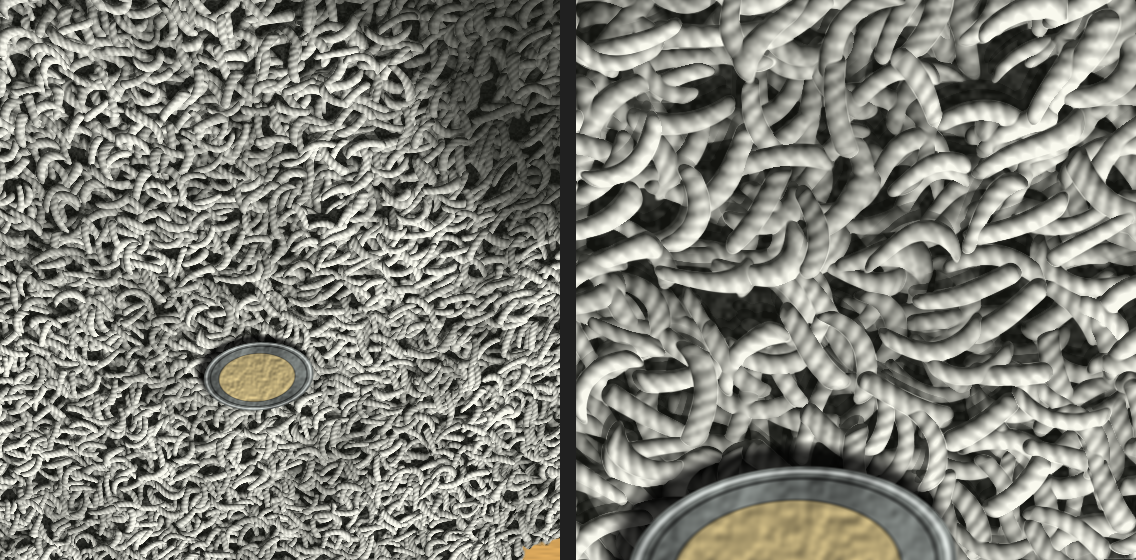
Left: the whole. Right: its middle third, enlarged.
Reproduce this texture procedurally as a WebGL 2 fragment shader.

```glsl
#version 300 es
precision highp float;
// Sunlit grey shag carpet of twisted yarn, with a two-tone metal disc lying on it.
uniform vec2 u_resolution;
out vec4 fragColor;

vec4 hash4(vec2 id) {
  vec4 h = fract(id.xyxy * vec4(0.1031, 0.1030, 0.0973, 0.1099));
  h += dot(h, h.wzxy + 33.33);
  return fract((h.xxyz + h.yzzw) * h.zywx);
}

float noise(vec2 p) {
  vec2 i = floor(p), f = fract(p);
  f = f * f * (3.0 - 2.0 * f);
  return mix(mix(hash4(i).x, hash4(i + vec2(1, 0)).x, f.x),
             mix(hash4(i + vec2(0, 1)).x, hash4(i + vec2(1, 1)).x, f.x), f.y);
}

// Topmost yarn at q: surface slope (xy), height (z) and yarn brightness (w).
vec4 pile(vec2 q) {
  vec4 top = vec4(0.0, 0.0, -0.3, 0.6);
  float flow = 0.3 + 2.6 * (noise(q * 0.33 + 40.0) - 0.5);
  for (int layer = 0; layer < 5; layer++) {
    float level = float(layer);
    vec2 g = q + 50.0 + level * vec2(17.37, 9.71);
    for (int k = 0; k < 9; k++) {
      vec2 id = floor(g) + vec2(k % 3 - 1, k / 3 - 1);
      vec4 rnd = hash4(id + level * 31.0);
      vec4 form = hash4(id + level * 31.0 + 211.0);
      float angle = flow + 2.4 * (rnd.z - 0.5) + 1.2 * (form.w - 0.5);
      vec2 along = vec2(cos(angle), sin(angle));
      vec2 side = vec2(-along.y, along.x);
      vec2 d = g - id - rnd.xy;
      float u = dot(d, along);
      float bend = 1.5 * (form.x - 0.5);
      float v = (dot(d, side) - bend * (u * u - 0.12)) / sqrt(1.0 + 4.0 * bend * bend * u * u);
      float radius = 0.135 + 0.06 * form.y;
      float past = max(abs(u) - 0.45 - 0.2 * form.z, 0.0) * sign(u);
      float dist = length(vec2(past, v));
      if (dist < radius) {
        float dome = sqrt(1.0 - dist * dist / (radius * radius));
        float tilt = 0.5 * (rnd.w - 0.5);
        float z = 0.11 * level + 0.4 * form.w + tilt * u - 0.35 * u * u + radius * dome;
        float ply = sin(u * 29.0 + v * 15.0 + rnd.w * 6.0);
        vec2 slope = (along * past + side * v) / radius - along * (tilt - 0.7 * u) * 0.5;
        slope += along * 0.2 * cos(u * 29.0 + v * 15.0 + rnd.w * 6.0);
        float cover = smoothstep(-0.02, 0.02, z - top.z) * smoothstep(radius, radius - 0.035, dist);
        top = mix(top, vec4(slope, z, 0.9 + 0.2 * rnd.w + 0.07 * ply), cover);
      }
    }
  }
  return top;
}

vec3 carpet(vec2 p) {
  // Tufts shrink towards the lower edge.
  vec2 q = vec2((p.x - 0.5) * mix(30.0, 17.0, p.y), 30.0 * p.y - 6.5 * p.y * p.y);
  vec4 yarn = pile(q);
  vec3 light = normalize(vec3(0.3, -0.7, 0.75));

  // Sun blocked by neighbouring yarns.
  float sun = 1.0;
  for (int i = 1; i <= 2; i++) {
    float reach = 0.2 * float(i);
    float blocker = pile(q + light.xy * reach).z;
    sun -= 0.42 * smoothstep(0.0, 0.22, blocker - yarn.z - reach * 0.75);
  }

  vec3 normal = normalize(vec3(yarn.xy, sqrt(max(1.0 - dot(yarn.xy, yarn.xy), 0.08))));
  float lit = max(dot(normal, light), 0.0);
  float depth = smoothstep(-0.2, 0.75, yarn.z);
  float tone = (0.17 + 0.88 * lit * sun) * mix(0.22, 1.0, depth) * yarn.w;
  tone *= 0.82 + 0.36 * noise(q * 0.55);
  tone += 0.13 * (noise(p * 330.0) - 0.5) + 0.08 * (noise(p * vec2(170.0, 210.0)) - 0.5);

  // Broad shade across the upper right.
  float shade = smoothstep(1.4, 1.78, p.x + p.y + 0.25 * (noise(p * 6.0) - 0.5));
  tone *= 1.0 - 0.62 * shade;
  return mix(vec3(0.07, 0.075, 0.06), vec3(0.91, 0.91, 0.87), clamp(tone, 0.0, 1.08));
}

float relief(vec2 p) {
  return noise(p * 95.0) + 0.5 * noise(p * 210.0);
}

void main() {
  vec2 p = gl_FragCoord.xy / u_resolution;
  vec3 col = carpet(p);

  // Disc seen at a slant, with its shadow falling up and left.
  vec2 c = p - vec2(0.462, 0.328);
  c.y -= 0.05 * c.x;
  float ring = length(c / vec2(0.098, 0.061));
  float shadow = length((c - vec2(-0.008, 0.011)) / vec2(0.099, 0.061));
  col *= 1.0 - 0.8 * smoothstep(1.1, 0.94, shadow);

  float emboss = relief(p) - relief(p + vec2(0.002, -0.003));
  float sheen = 0.5 + 0.5 * sin(3.0 * atan(c.y, c.x) + 1.0);
  vec3 steel = vec3(0.43, 0.45, 0.44) * (0.75 + 0.35 * sheen + 0.5 * emboss);
  steel += 0.32 * smoothstep(0.035, 0.0, abs(ring - 0.95));
  steel *= 1.0 - 0.45 * smoothstep(0.03, 0.0, abs(ring - 0.88));
  float core = length((c + vec2(0.003, 0.002)) / vec2(0.068, 0.043));
  vec3 brass = vec3(0.72, 0.65, 0.46) * (0.97 + 0.5 * emboss - 1.2 * c.y);
  vec3 metal = mix(steel, brass, smoothstep(1.02, 0.98, core));
  metal *= 1.0 - 0.3 * smoothstep(0.04, 0.0, abs(core - 1.0));
  col = mix(col, metal, smoothstep(1.012, 0.985, ring));

  // Sliver of wooden floor at the lower right.
  float edge = min(p.x - 0.937, 0.022 + 0.22 * (p.x - 0.937) - p.y);
  edge += 0.012 * (noise(p * 90.0) - 0.5);
  vec3 wood = vec3(0.86, 0.66, 0.36) * (0.9 + 0.15 * noise(p * vec2(40.0, 260.0)));
  col = mix(col, wood, smoothstep(-0.002, 0.003, edge));

  fragColor = vec4(col, 1.0);
}
```
